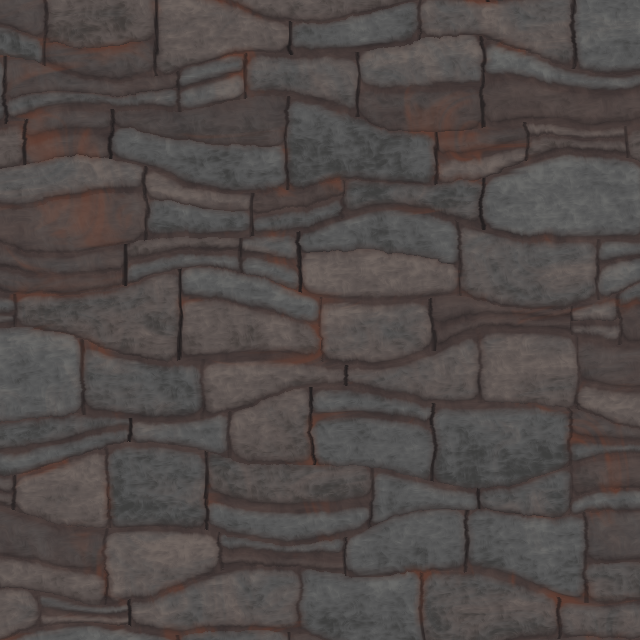
Write a WebGL 1 fragment shader that draws this texture.

```glsl
precision highp float;
uniform vec2 u_resolution;

// Layout, in units of the canvas
const float ROWS = 11.0;
const float COLUMNS = 5.2;
const float JOINT_JITTER = 0.75;
const float SPLIT_SHARE = 0.42;
const float BED_GAP = 0.010;
const float JOINT_GAP = 0.0025;
const float CORNER = 0.017;
const float SOFTNESS = 0.0035;
const float ROUGHNESS = 0.0045;
const float CRACK_WIDTH = 0.0028;

// Colours
const vec3 STONE_DARK = vec3(0.245, 0.238, 0.232);
const vec3 STONE_MID = vec3(0.340, 0.332, 0.328);
const vec3 STONE_LIGHT = vec3(0.415, 0.405, 0.392);
const vec3 MORTAR_DARK = vec3(0.225, 0.192, 0.190);
const vec3 MORTAR_LIGHT = vec3(0.335, 0.278, 0.262);
const vec3 RUST = vec3(0.410, 0.245, 0.190);
const vec3 CRACK = vec3(0.120, 0.108, 0.110);
const vec3 WARM_TINT = vec3(1.04, 0.965, 0.945);
const vec3 COOL_TINT = vec3(0.975, 1.0, 1.015);

float hash(vec2 p) {
  vec3 q = fract(p.xyx * vec3(0.1031, 0.1030, 0.0973));
  q += dot(q, q.yzx + 33.33);
  return fract((q.x + q.y) * q.z);
}

// Layered, folded sines, about -1 to 1
float sineNoise(vec2 p) {
  float sum = 0.0, weight = 0.6;
  for (int i = 0; i < 5; i++) {
    p = mat2(0.8, 0.6, -0.6, 0.8) * p + 1.7;
    p += 0.7 * sin(p.yx * 1.3);
    sum += weight * sin(p.x) * cos(p.y);
    p *= 1.75;
    weight *= 0.68;
  }
  return sum;
}

// Distance to the nearest scattered point
float cellular(vec2 p) {
  vec2 cell = floor(p);
  float nearest = 2.0;
  for (int j = -1; j <= 1; j++) {
    for (int i = -1; i <= 1; i++) {
      vec2 c = cell + vec2(float(i), float(j));
      vec2 point = c + vec2(hash(c), hash(c + 57.3));
      nearest = min(nearest, distance(p, point));
    }
  }
  return nearest;
}

float bedLine(float row, float x) {
  return (row + 0.27 * sin(x * 7.0 + row * 4.1) + 0.14 * sin(x * 17.0 + row * 7.7)) / ROWS;
}

float jointLine(float col, float row) {
  return (col + JOINT_JITTER * (hash(vec2(col, row) + 11.0) - 0.5)) / COLUMNS;
}

void main() {
  vec2 uv = gl_FragCoord.xy / u_resolution;
  vec2 p = uv + ROUGHNESS * vec2(sineNoise(uv * 30.0), sineNoise(uv * 30.0 + 19.0));

  // Wavy course
  float row = floor(p.y * ROWS);
  if (p.y < bedLine(row, p.x)) row -= 1.0;
  else if (p.y >= bedLine(row + 1.0, p.x)) row += 1.0;
  float low = bedLine(row, p.x);
  float high = bedLine(row + 1.0, p.x);

  // Stone within the course
  float x = p.x + 3.0 * hash(vec2(row, 5.0));
  float col = floor(x * COLUMNS);
  if (x < jointLine(col, row)) col -= 1.0;
  else if (x >= jointLine(col + 1.0, row)) col += 1.0;
  float left = jointLine(col, row);
  float right = jointLine(col + 1.0, row);
  vec2 id = vec2(col, row) + 40.0;

  // Some stones split into two thin ones
  float thin = step(hash(id + 3.1), SPLIT_SHARE);
  if (thin > 0.5) {
    float slope = 2.0 * (hash(id + 8.4) - 0.5);
    float middle = mix(low, high, 0.35 + 0.3 * hash(id + 6.2) + slope * (x - 0.5 * (left + right)));
    if (p.y < middle) high = middle;
    else { low = middle; id += 71.0; }
  }

  // Rounded outline
  vec2 corner0 = vec2(left + JOINT_GAP, low + BED_GAP * hash(id + 1.3));
  vec2 corner1 = vec2(right - JOINT_GAP, high - BED_GAP * hash(id + 2.7));
  vec2 halfSize = max(0.5 * (corner1 - corner0), vec2(0.004));
  vec2 local = vec2(x, p.y) - 0.5 * (corner0 + corner1);
  float radius = min(CORNER, 0.85 * min(halfSize.x, halfSize.y));
  vec2 q = abs(local) - halfSize + radius;
  float d = length(max(q, 0.0)) + min(max(q.x, q.y), 0.0) - radius;
  float stone = 1.0 - smoothstep(-SOFTNESS, SOFTNESS, d);

  // Surface detail
  float patches = sineNoise(uv * vec2(24.0, 34.0) + hash(id) * 30.0);
  float grain = sineNoise(uv * vec2(80.0, 125.0));
  float pits = cellular(uv * vec2(75.0, 110.0) + 0.35 * grain);
  float tone = 0.53 + 0.20 * patches + 0.17 * grain + 0.30 * (pits - 0.45);
  tone += 0.34 * (hash(id + 9.9) - 0.5) + 0.10 * local.y / halfSize.y;
  vec3 stoneColor = mix(STONE_DARK, STONE_MID, smoothstep(0.0, 0.55, tone));
  stoneColor = mix(stoneColor, STONE_LIGHT, smoothstep(0.45, 1.0, tone));
  float warmth = smoothstep(0.35, 0.9, hash(id + 4.6) + 0.22 * patches);
  stoneColor *= mix(COOL_TINT, WARM_TINT, warmth);

  // Earthy mortar with rust stains, smeared over some thin stones
  float earth = 0.45 + 0.28 * sineNoise(uv * vec2(28.0, 50.0) + 8.0) + 0.18 * grain;
  vec3 mortar = mix(MORTAR_DARK, MORTAR_LIGHT, clamp(earth, 0.0, 1.0));
  float stain = smoothstep(0.15, 0.9, sineNoise(uv * vec2(13.0, 19.0) + 4.0));
  mortar = mix(mortar, RUST, 0.65 * stain);
  float smear = thin * step(hash(id + 5.5), 0.3) * (0.6 + 0.2 * patches);
  vec3 color = mix(mortar, stoneColor, stone * (1.0 - smear));
  float rim = smoothstep(-0.012, 0.0, d) * stone;
  color = mix(color, mortar, 0.35 * rim);

  // Shadow beneath stones and dark open joints
  float under = smoothstep(0.2, -0.8, local.y / halfSize.y);
  float shadow = exp(-abs(d - 0.001) / 0.0035) * under;
  color = mix(color, CRACK, 0.42 * shadow * (0.75 + 0.4 * patches));
  float nearLeft = step(x - left, right - x);
  float jointDepth = hash(vec2(col + 1.0 - nearLeft, row) + 23.0);
  float jointDistance = min(x - left, right - x);
  float crack = 1.0 - smoothstep(0.3 * CRACK_WIDTH, 1.6 * CRACK_WIDTH, jointDistance);
  color = mix(color, CRACK, crack * clamp(0.15 + 0.75 * jointDepth + 0.2 * patches, 0.0, 0.9));

  gl_FragColor = vec4(color, 1.0);
}
```
